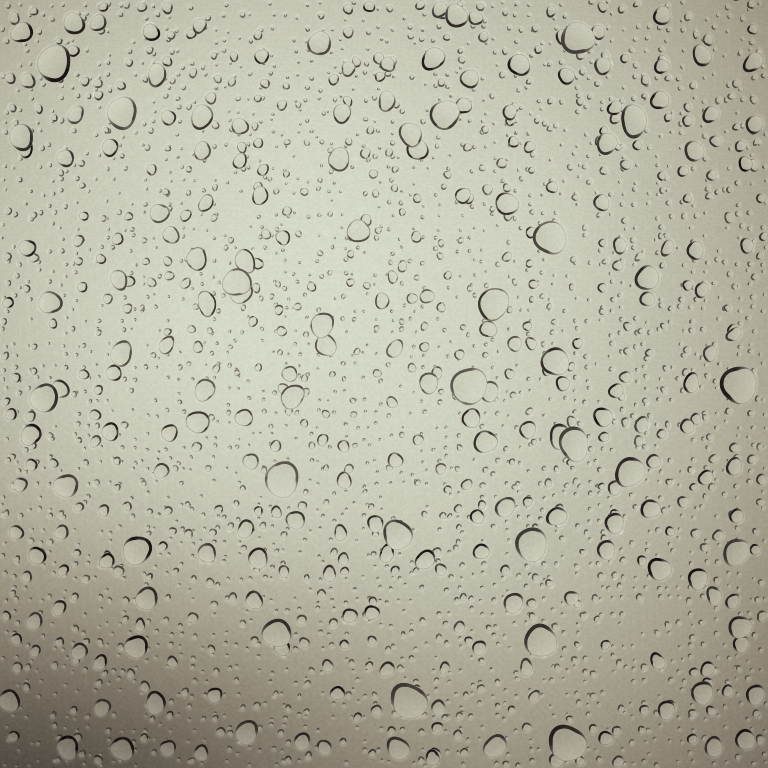
Write a three.js fragment shader that draws this texture.

```glsl
varying vec2 vUv;

const vec2 GLOW = vec2(0.42, 0.62);

float hash(vec2 p) {
  return fract(sin(dot(p, vec2(127.1, 311.7))) * 43758.5453);
}

float noise(vec2 p) {
  vec2 i = floor(p);
  vec2 f = fract(p);
  f = f * f * (3.0 - 2.0 * f);
  return mix(mix(hash(i), hash(i + vec2(1.0, 0.0)), f.x),
             mix(hash(i + vec2(0.0, 1.0)), hash(i + 1.0), f.x), f.y);
}

// Soft grey sky: bright glow, falling off to brown corners
vec3 sky(vec2 uv) {
  vec2 fromGlow = uv - GLOW;
  vec2 fromCorner = (uv - vec2(0.1, -0.04)) * vec2(0.8, 1.2);
  float fall = dot(fromGlow, fromGlow);
  float level = 0.84 - 0.45 * fall - 0.08 * fall * fall;
  level -= 0.26 * exp(-10.0 * dot(fromCorner, fromCorner));
  level += 0.012 * (noise(uv * 7.0) - 0.5);
  float s = (level - 0.42) / 0.39;
  vec3 color = mix(vec3(0.42, 0.39, 0.34), vec3(0.81, 0.82, 0.75), s);
  return color - vec3(0.0, 0.014, 0.022) * 4.0 * s * (1.0 - s);
}

// One drop: lens body, thin outline and dark crescent facing the glow
vec3 drawDrop(vec3 color, vec2 uv, vec2 center, float radius, vec2 id) {
  float tilt = (hash(id + 3.1) - 0.6) * 1.6;
  float stretch = 1.0 + 0.45 * hash(id + 5.7) * hash(id + 6.3);
  float phase = 6.283 * hash(id + 8.9);
  vec2 p = uv - center + 0.00001;
  vec2 q = mat2(cos(tilt), -sin(tilt), sin(tilt), cos(tilt)) * p;
  q *= vec2(sqrt(stretch), 1.0 / sqrt(stretch));
  float angle = atan(q.y, q.x);
  float wobble = 0.05 * sin(2.0 * angle + phase) + 0.04 * sin(3.0 * angle - phase);
  float dist = length(q) - radius * (1.0 + wobble);

  vec2 toGlow = GLOW - center;
  float far = smoothstep(0.08, 0.5, length(toGlow));
  vec2 lightDir = normalize(toGlow + 0.12 * (vec2(hash(id + 1.3), hash(id + 2.4)) - 0.5));
  float facing = dot(normalize(p), lightDir);
  float soft = 0.0008;
  float body = 1.0 - smoothstep(-soft, soft, dist);

  vec3 lens = mix(sky(center), vec3(0.79, 0.79, 0.72), 0.3);
  lens -= 0.045 * mix(0.3, 1.0, far) * dot(p, lightDir) / radius;
  color = mix(color, lens, body);

  // Rim breaks up near the glow and thickens away from it
  float gaps = 0.5 + 0.5 * sin(2.0 * angle + phase * 3.0);
  float arc = smoothstep(mix(-1.3, -0.5, far), mix(0.0, 0.55, far), facing);
  arc *= mix(smoothstep(0.02, 0.35, gaps), 1.0, 0.3 + 0.6 * far);
  float width = 0.0009 + (0.0006 + radius * mix(0.06, 0.15, far)) * arc;
  float rim = body * smoothstep(-width - soft, -width + soft, dist);
  float strength = mix(0.7, 1.0, hash(id + 11.2)) * mix(0.88, 1.0, far);
  strength *= mix(0.55, 1.0, smoothstep(0.0015, 0.009, radius));
  vec3 ink = mix(vec3(0.17, 0.13, 0.11), vec3(0.07, 0.05, 0.045), far);
  color = mix(color, ink, rim * strength * (0.25 + 0.75 * arc));

  // Pale glint on the side turned away
  float glint = smoothstep(0.2, 0.9, -facing) * exp(-pow((dist - 0.001) / 0.0016, 2.0));
  return color + 0.06 * glint * far;
}

// Jittered grid of drops
vec3 scatter(vec3 color, vec2 uv, float cells, vec2 sizes, float density) {
  vec2 home = floor(uv * cells);
  for (int y = -1; y <= 1; y++) {
    for (int x = -1; x <= 1; x++) {
      vec2 cell = home + vec2(float(x), float(y));
      vec2 id = cell + cells * 1.37;
      if (hash(id) < density) {
        vec2 jitter = vec2(hash(id + 17.3), hash(id + 29.1)) - 0.5;
        vec2 center = (cell + 0.5 + 0.65 * jitter) / cells;
        float h = hash(id + 41.7);
        float radius = mix(sizes.x, sizes.y, h * h);
        if (length(uv - center) < radius * 1.6 + 0.006) {
          color = drawDrop(color, uv, center, radius, id);
        }
      }
    }
  }
  return color;
}

void main() {
  vec3 color = sky(vUv);

  // Fine mist first, large drops on top
  color = scatter(color, vUv, 66.0, vec2(0.0018, 0.0038), 0.55);
  color = scatter(color, vUv, 34.0, vec2(0.004, 0.008), 0.58);
  color = scatter(color, vUv, 17.0, vec2(0.0095, 0.0155), 0.55);
  color = scatter(color, vUv, 9.0, vec2(0.015, 0.025), 0.48);

  // Film grain
  color += 0.035 * (noise(vUv * 420.0) - 0.5);
  gl_FragColor = vec4(color, 1.0);
}
```
